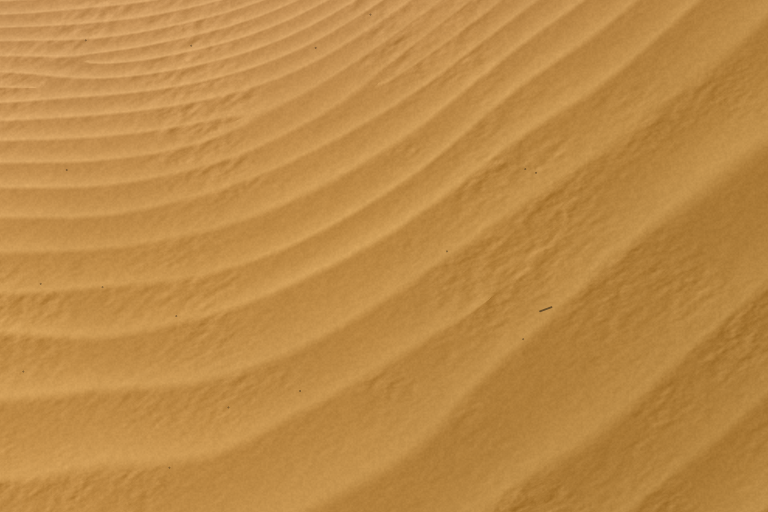
Reproduce this texture procedurally as a Shadertoy shader.

```glsl
// Wind-rippled sand: curved crests that widen toward the viewer, drawn as a
// sawtooth of a phase field. Point dislocations in the phase make crests fork
// and end; noise adds wobble, scuffs and grain.
#define BEND_START 0.531   // x where crests begin to climb
#define BEND_SOFT 0.156    // width of that bend
#define BEND_SLOPE 0.83    // climb of the crests on the right
#define CREST_DENSITY 14.29
#define CREST_SPREAD 2.56  // how fast spacing grows downward
#define WOBBLE 0.30
#define LEE_WIDTH 0.19     // sharp falling side, share of one ripple
#define RELIEF 0.15
#define GRAIN 0.055

const vec3 WARM_SAND = vec3(0.735, 0.530, 0.262);
const vec3 PALE_SAND = vec3(0.752, 0.550, 0.325);
const vec3 DEEP_SAND = vec3(0.645, 0.455, 0.195);
const vec3 CREST_LIGHT = vec3(0.085, 0.090, 0.085);

// Dislocations: x, unbent depth, sign (+1 ends a crest going right)
const vec3 FORKS[5] = vec3[5](
    vec3(0.96, 0.945, 1.0),
    vec3(0.17, 0.130, -1.0), vec3(0.46, 0.300, 1.0),
    vec3(0.07, 0.178, 1.0), vec3(0.74, 0.365, -1.0));

float hash(vec2 p) {
    vec3 q = fract(vec3(p.xyx) * 0.1031);
    q += dot(q, q.yzx + 33.33);
    return fract((q.x + q.y) * q.z);
}

float noise(vec2 p) {
    vec2 i = floor(p), f = fract(p);
    f = f * f * (3.0 - 2.0 * f);
    return mix(mix(hash(i), hash(i + vec2(1, 0)), f.x),
               mix(hash(i + vec2(0, 1)), hash(i + vec2(1, 1)), f.x), f.y);
}

float fbm(vec2 p) {
    float sum = 0.0, amp = 0.5;
    for (int i = 0; i < 4; i++) {
        sum += amp * noise(p);
        p = mat2(1.6, 1.2, -1.2, 1.6) * p + 7.3;
        amp *= 0.5;
    }
    return sum;
}

// Depth a crest through p would have at the left edge
float unbentDepth(vec2 p) {
    float climb = log(1.0 + exp((p.x - BEND_START) / BEND_SOFT));
    return p.y + BEND_SLOPE * BEND_SOFT * climb;
}

// Crest count from the top; whole numbers lie on crests
float ripplePhase(vec2 p, float depth) {
    float phase = atan(depth * CREST_SPREAD) * CREST_DENSITY;
    phase += 2.6 * max(depth - 1.34, 0.0);
    for (int i = 0; i < 5; i++) {
        vec2 d = vec2(0.3 * (p.x - FORKS[i].x), FORKS[i].y - depth);
        phase += FORKS[i].z * (atan(d.y, d.x) / 6.28318 - 0.25);
    }
    return phase + WOBBLE * (noise(vec2(p.x * 5.0, depth * 9.0)) - 0.5);
}

float segment(vec2 p, vec2 a, vec2 b) {
    vec2 ab = b - a;
    return length(p - a - ab * clamp(dot(p - a, ab) / dot(ab, ab), 0.0, 1.0));
}

void mainImage(out vec4 fragColor, in vec2 fragCoord) {
    // Height is one unit, y runs downward from the top
    vec2 p = vec2(fragCoord.x, iResolution.y - fragCoord.y) / iResolution.y;
    float depth = unbentDepth(p);

    // Ground tone: hazy at upper left, deeper at lower right
    float haze = 1.0 - smoothstep(0.0, 0.65, p.y + 0.25 * p.x);
    float shade = smoothstep(0.5, 1.75, 0.85 * p.x + 0.5 * p.y);
    vec3 color = mix(mix(WARM_SAND, PALE_SAND, haze), DEEP_SAND, shade);

    // Ripples: slow rise to the crest, quick fall past it
    float f = fract(ripplePhase(p, depth));
    float ridge = pow(f, 2.3) + 1.0 - smoothstep(0.0, LEE_WIDTH, f);
    float strength = 0.7 + 0.6 * noise(vec2(p.x * 3.0, depth * 6.0) + 11.0);
    color += CREST_LIGHT * ridge * strength;

    // Scuffs: side-lit fine relief, mostly in patches off the crests
    vec2 q = vec2(p.x, p.y + 0.5 * p.x) * vec2(42.0, 75.0);
    float relief = fbm(q) - fbm(q + vec2(0.35, 0.5));
    float patches = smoothstep(0.4, 0.75, fbm(p * 5.0 + 3.0));
    color += RELIEF * relief * (0.25 + patches) * (1.0 - 0.7 * ridge);
    color *= 0.985 + 0.03 * fbm(p * 7.0);

    // Grain in two sizes
    float grain = 0.6 * noise(p * 330.0) + 0.4 * noise(p * 170.0 + 5.0) - 0.5;
    color += GRAIN * grain * vec3(1.0, 0.9, 0.75);

    // Sparse dark specks and one small twig
    vec2 cell = floor(p * 28.0);
    vec2 jitter = 0.2 + 0.6 * vec2(hash(cell + 4.0), hash(cell + 9.0));
    float speck = 1.0 - smoothstep(0.03, 0.08, length(fract(p * 28.0) - jitter));
    color *= 1.0 - 0.3 * speck * step(0.985, hash(cell));
    float twig = segment(p, vec2(1.055, 0.608), vec2(1.077, 0.600));
    color *= 1.0 - 0.45 * (1.0 - smoothstep(0.0005, 0.003, twig));

    fragColor = vec4(clamp(color, 0.0, 1.0), 1.0);
}
```
